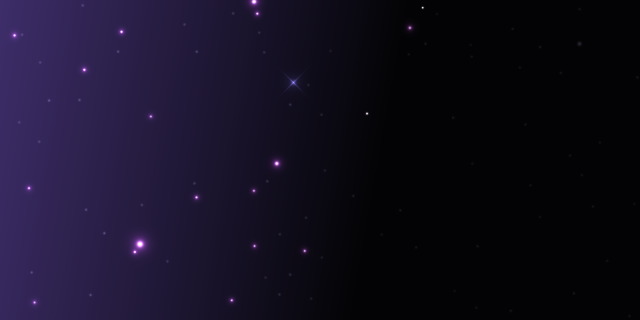
Reproduce this background procedurally as a Shadertoy shader.

```glsl
// Night sky fading from violet to black, with pink stars, pale dust and one cross sparkle.

const vec3 VIOLET = vec3(0.225, 0.165, 0.385);
const vec3 PLUM   = vec3(0.115, 0.088, 0.198);
const vec3 BLACK  = vec3(0.012, 0.012, 0.018);
const vec3 WHITE  = vec3(1.0, 0.94, 1.0);
const vec3 PINK   = vec3(0.68, 0.24, 0.78);
const vec3 DUST   = vec3(0.50, 0.48, 0.60);
const vec3 BLUE   = vec3(0.36, 0.34, 0.68);

// Three random values in 0..1 for a grid cell.
vec3 hash3(vec2 cell, float seed) {
    vec3 q = fract(vec3(cell.xyx + seed) * vec3(0.1031, 0.1030, 0.0973));
    q += dot(q, q.yxz + 33.33);
    return fract((q.xxy + q.yzz) * q.zyx);
}

// Soft round spot; never thinner than about a pixel.
float spot(vec2 p, float radius) {
    float r = max(radius, 0.8 / iResolution.y);
    return exp(-dot(p, p) / (r * r));
}

// Bright core, close ring of colour and a wide faint halo.
vec3 glowStar(vec2 p, float radius, vec3 tint) {
    return WHITE * spot(p, radius)
         + tint * (0.55 * spot(p, radius * 2.0) + 0.22 * spot(p, radius * 4.2));
}

// Two thin diagonal rays crossing at a soft centre.
vec3 crossSparkle(vec2 p, float size, vec3 tint) {
    vec2 d = abs(vec2(p.x + p.y, p.x - p.y)) * 0.7071;
    float width = max(size * 0.04, 0.7 / iResolution.y);
    vec2 ray = exp(-d.yx * d.yx / (width * width)) * exp(-d * 3.2 / size);
    return tint * (0.55 * (ray.x + ray.y) + 0.45 * spot(p, size * 0.14)
                   + 0.12 * spot(p, size * 0.45));
}

// One jittered star per kept cell; density falls from left to right.
vec3 starLayer(vec2 p, float cellSize, float density, float fadeEnd, float seed) {
    vec2 cell = floor(p / cellSize);
    vec3 rnd = hash3(cell, seed);
    vec2 center = (cell + 0.2 + 0.6 * rnd.xy) * cellSize;
    float keep = density * (1.0 - smoothstep(fadeEnd * 0.75, fadeEnd, center.x));
    return vec3(p - center, step(rnd.z, keep) * (0.6 + 0.4 * fract(rnd.z * 57.0)));
}

// Slightly tilted three-stop gradient.
vec3 skyGradient(vec2 p) {
    float t = 0.5 * p.x - 0.09 * (p.y - 0.5);
    vec3 sky = mix(VIOLET, PLUM, min(t / 0.31, 1.0));
    return mix(sky, BLACK, clamp((t - 0.31) / 0.285, 0.0, 1.0));
}

void mainImage(out vec4 fragColor, in vec2 fragCoord) {
    // Height is one unit; x is scaled so that the width is two.
    vec2 p = fragCoord / iResolution.xy * vec2(2.0, 1.0);
    vec3 color = skyGradient(p);

    // Pale dust, dimmer toward the dark side.
    float dustLight = mix(0.42, 0.16, smoothstep(0.4, 1.4, p.x));
    for (int i = 0; i < 2; i++) {
        float seed = 17.0 + 31.0 * float(i);
        vec3 dust = starLayer(p + 0.05 * float(i), 0.115, 0.22, 2.8, seed);
        color += DUST * dustLight * dust.z * spot(dust.xy, 0.0038);
    }

    // Small pink stars on the violet side.
    vec3 pinkStar = starLayer(p, 0.17, 0.40, 1.15, 5.0);
    color += pinkStar.z * 0.85 * glowStar(pinkStar.xy, 0.0032, PINK);

    // Focal stars.
    color += glowStar(p - vec2(0.4375, 0.237), 0.0078, PINK);
    color += glowStar(p - vec2(0.794, 0.995), 0.0055, PINK);
    color += 0.85 * glowStar(p - vec2(0.865, 0.489), 0.0050, PINK);
    color += 0.55 * glowStar(p - vec2(1.281, 0.913), 0.0040, PINK);
    color += WHITE * spot(p - vec2(1.147, 0.645), 0.0034);
    color += WHITE * spot(p - vec2(1.321, 0.976), 0.0030);
    color += 0.3 * DUST * spot(p - vec2(1.811, 0.863), 0.0060);
    color += crossSparkle(p - vec2(0.917, 0.742), 0.06, BLUE);

    fragColor = vec4(min(color, 1.0), 1.0);
}
```
